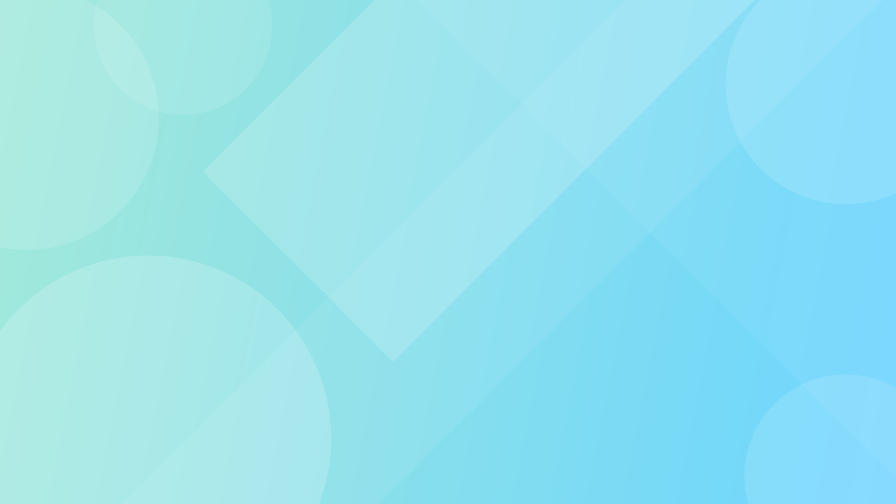
Give the GLSL for this background, as a WebGL 2 fragment shader.

```glsl
#version 300 es
precision highp float;

uniform vec2 u_resolution;
out vec4 fragColor;

// Coverage of the region where the signed distance is negative.
float fill(float dist) {
    float halfPixel = 0.6 / u_resolution.y;
    return 1.0 - smoothstep(-halfPixel, halfPixel, dist);
}

// Mint to sky blue gradient.
vec3 gradient(float t) {
    vec3 color = mix(vec3(0.64, 0.915, 0.855), vec3(0.55, 0.88, 0.908), clamp(t / 0.40, 0.0, 1.0));
    color = mix(color, vec3(0.46, 0.85, 0.975), clamp((t - 0.40) / 0.42, 0.0, 1.0));
    return mix(color, vec3(0.46, 0.835, 1.0), clamp((t - 0.82) / 0.18, 0.0, 1.0));
}

void main() {
    // Canvas heights, origin at the lower left.
    vec2 p = gl_FragCoord.xy / u_resolution.y;
    float aspect = u_resolution.x / u_resolution.y;
    vec3 color = gradient((p.x + 0.2 * (1.0 - p.y)) / (aspect + 0.2));

    // Diagonal axes: across the stripes and along them.
    float across = (p.x - p.y) * 0.70711;
    float along = (p.x + p.y) * 0.70711;

    // Long band, upper right half-plane and the bright bar.
    float band = abs(across - 0.3518) - 0.18;
    float corner = 1.2933 - along;
    float bar = max(abs(across - 0.0852) - 0.2669, 0.7513 - along);
    color = mix(color, vec3(1.0), 0.065 * fill(band));
    color = mix(color, vec3(1.0), 0.05 * fill(corner));
    color = mix(color, vec3(1.0), 0.17 * fill(bar));

    // Translucent discs: centre, radius, opacity.
    vec4 discs[5] = vec4[5](
        vec4(0.053, 0.766, 0.262, 0.13),
        vec4(0.363, 0.949, 0.177, 0.10),
        vec4(0.294, 0.130, 0.363, 0.18),
        vec4(1.678, 0.833, 0.238, 0.13),
        vec4(1.678, 0.056, 0.201, 0.12));
    for (int i = 0; i < 5; i++) {
        float dist = length(p - discs[i].xy) - discs[i].z;
        color = mix(color, vec3(1.0), discs[i].w * fill(dist));
    }

    fragColor = vec4(color, 1.0);
}
```
